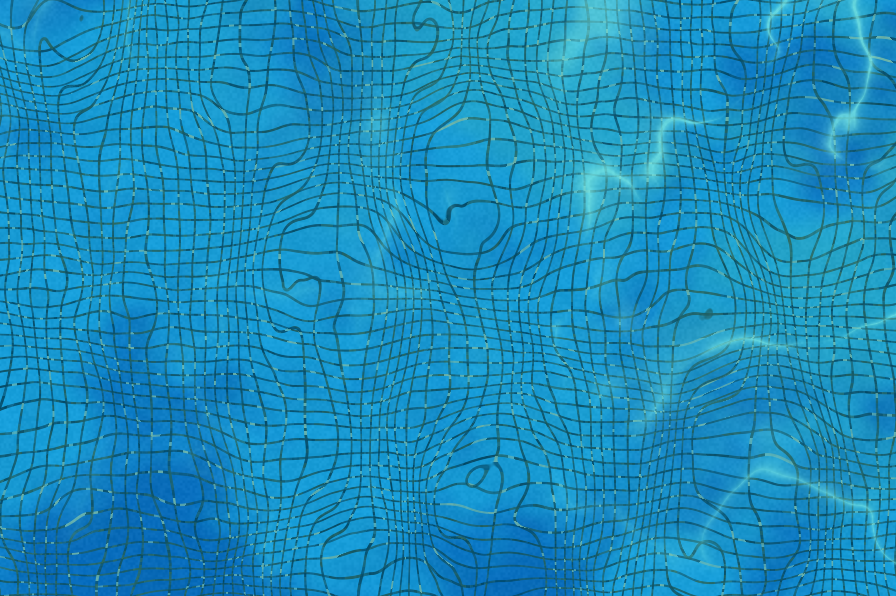
This texture is drawn by a Shadertoy shader. Its source:

```glsl
// A tiled pool floor seen through rippling water: a straight grid of grout
// lines is displaced by the slope of a noise water surface, then lit by
// sharp caustic streaks that gather toward the upper right.

#define TILES vec2(60.0, 41.0)      // repeats across and down
#define LINE_WIDTH 0.0034           // grout width, in canvas heights
#define REFRACTION 0.0092           // how far the surface slope bends the view
#define RIPPLE_SCALE vec2(5.3, 4.0) // ripples per canvas height
#define DEEP vec3(0.03, 0.42, 0.73)
#define BRIGHT vec3(0.09, 0.61, 0.84)
#define TEAL vec3(0.16, 0.66, 0.77)
#define GLOW vec3(0.48, 0.91, 0.89)
#define GROUT_DARK vec3(0.02, 0.29, 0.40)
#define GROUT_OLIVE vec3(0.21, 0.44, 0.36)
#define GROUT_PALE vec3(0.50, 0.78, 0.72)

float hash(vec2 p) {
    vec3 q = fract(p.xyx * vec3(0.1031, 0.1030, 0.0973));
    q += dot(q, q.yzx + 33.33);
    return fract((q.x + q.y) * q.z);
}

// Value noise with quintic interpolation, so its slope is smooth too
float noise(vec2 p) {
    vec2 i = floor(p), f = p - i;
    f = f * f * f * (f * (f * 6.0 - 15.0) + 10.0);
    return mix(mix(hash(i), hash(i + vec2(1, 0)), f.x),
               mix(hash(i + vec2(0, 1)), hash(i + vec2(1, 1)), f.x), f.y);
}

float fbm(vec2 p) {
    float sum = 0.0, amp = 0.5;
    for (int i = 0; i < 4; i++) {
        sum += amp * noise(p);
        p = mat2(1.6, 1.2, -1.2, 1.6) * p + 7.3;
        amp *= 0.5;
    }
    return sum / 0.9375;
}

float waterHeight(vec2 p) {
    vec2 q = mat2(0.94, 0.34, -0.34, 0.94) * (p * RIPPLE_SCALE) + 20.0;
    vec2 r = mat2(1.3, -1.6, 1.6, 1.3) * q + 40.0;
    return noise(q) + 0.16 * noise(r);
}

// Floor position, in tiles, that is seen through canvas point p
vec2 floorTile(vec2 p, float aspect) {
    vec2 e = vec2(0.004, 0.0);
    vec2 slope = vec2(waterHeight(p + e.xy) - waterHeight(p - e.xy),
                      waterHeight(p + e.yx) - waterHeight(p - e.yx)) / (2.0 * e.x);
    return (p + REFRACTION * slope) * TILES / vec2(aspect, 1.0);
}

// Coverage of the grout line nearest to u, whose canvas gradient is given
float groutLine(float u, vec2 gradient, float tilesPerUnit, float pixel) {
    float g = max(length(gradient), 0.15 * tilesPerUnit);
    float dist = abs(fract(u + 0.5) - 0.5) / g;
    float magnify = clamp(sqrt(tilesPerUnit / g), 0.8, 1.4);
    float halfWidth = 0.5 * LINE_WIDTH * magnify;
    return 1.0 - smoothstep(halfWidth - 0.6 * pixel, halfWidth + 0.6 * pixel, dist);
}

// Uneven grout: dark, olive and worn pale stretches; alpha is its strength
vec4 groutColour(vec2 segment, float tint) {
    float wear = hash(segment + 3.7);
    vec3 c = mix(GROUT_DARK, GROUT_OLIVE, clamp(0.7 * wear + tint - 0.25, 0.0, 1.0));
    c = mix(c, GROUT_PALE, 0.8 * step(0.91, hash(segment + 91.0)));
    return vec4(c, 0.62 + 0.36 * hash(segment + 47.0));
}

// Thin ridges with soft halos where warped noise crosses its middle value
float caustic(vec2 p) {
    vec2 bend = vec2(fbm(p * 3.0 + 5.0), fbm(p * 3.0 + 17.0));
    float n = noise(p * vec2(4.6, 3.4) + 2.2 * bend);
    float ridge = 1.0 - abs(2.0 * n - 1.0);
    float patches = smoothstep(0.36, 0.60, fbm(p * 5.0 + 31.0));
    return (0.75 * pow(ridge, 18.0) + 0.35 * pow(ridge, 4.0)) * patches;
}

void mainImage(out vec4 fragColor, in vec2 fragCoord) {
    float pixel = 1.0 / iResolution.y;
    float aspect = iResolution.x * pixel;
    vec2 p = fragCoord * pixel;
    vec2 uv = fragCoord / iResolution.xy;

    // Refracted tile coordinates and their gradients over the canvas
    float e = 0.0015;
    vec2 tile = floorTile(p, aspect);
    vec2 dx = (floorTile(p + vec2(e, 0), aspect) - tile) / e;
    vec2 dy = (floorTile(p + vec2(0, e), aspect) - tile) / e;

    // Water colour: deep blue patches, teal toward the upper right
    float corner = smoothstep(0.55, 1.45, uv.x + 0.75 * uv.y);
    float cloud = fbm(p * 3.6 + 11.0) + 0.10 * (uv.y - 0.5);
    vec3 col = mix(DEEP, BRIGHT, smoothstep(0.27, 0.60, cloud));
    col = mix(col, TEAL, 0.7 * corner * smoothstep(0.38, 0.62, fbm(p * 4.2 + 50.0)));
    col *= 0.97 + 0.06 * hash(floor(tile) + 200.0);

    // Grout in both directions
    vec2 scale = TILES / vec2(aspect, 1.0);
    float down = groutLine(tile.x, vec2(dx.x, dy.x), scale.x, pixel);
    float across = groutLine(tile.y, vec2(dx.y, dy.y), scale.y, pixel);
    float tint = 0.8 * fbm(p * 5.0 + 70.0) - 0.2;
    vec4 downGrout = groutColour(vec2(floor(tile.x + 0.5), floor(tile.y * 4.0)), tint);
    vec4 acrossGrout = groutColour(vec2(floor(tile.x * 4.0), floor(tile.y + 0.5) + 300.0), tint);
    col = mix(col, acrossGrout.rgb, acrossGrout.a * across);
    col = mix(col, downGrout.rgb, downGrout.a * down);

    // Light focused by the surface, laid over tiles and grout
    float light = caustic(p) * (0.10 + 0.80 * corner);
    col = mix(col, GLOW, clamp(light, 0.0, 0.75));
    col += 0.04 * (noise(p * 240.0) - 0.5);

    fragColor = vec4(clamp(col, 0.0, 1.0), 1.0);
}
```
